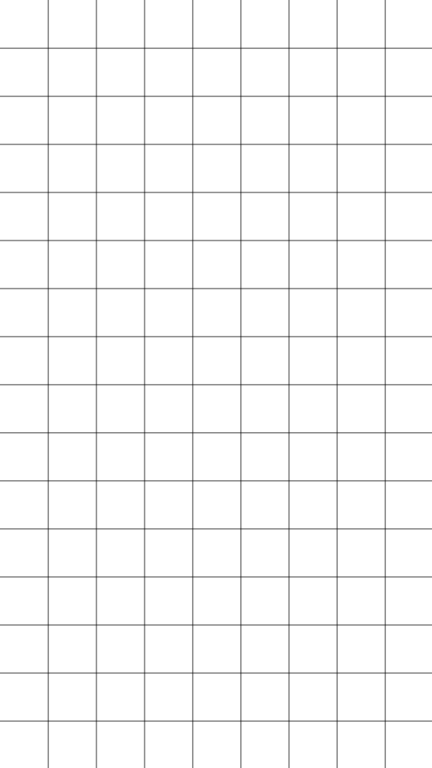
Reproduce this pattern procedurally as a WebGL 1 fragment shader.

```glsl
precision highp float;

// Draws a plain sheet ruled with thin grey lines into nine columns and sixteen rows.
// Each axis finds its nearest rule, and the overlap of that rule with the pixel
// gives its ink. Lengths are fractions of the canvas width, measured from the top left.

uniform vec2 u_resolution;

const vec2 PITCH = vec2(0.11144, 0.11125);
const vec2 FIRST_OFFSET = vec2(0.00035, 0.0005);
const float LINE_WIDTH = 1.0 / 288.0;
const vec3 PAPER = vec3(1.0);
const vec3 INK = vec3(0.56);

// Distance to the nearest rule; rule zero, on the sheet's edge, is left out.
float ruleDistance(float x, float pitch, float offset) {
    float index = max(1.0, floor((x - offset) / pitch + 0.5));
    return abs(x - offset - index * pitch);
}

// Share of a pixel covered by a line whose centre lies at the given distance.
float lineCoverage(float dist, float width, float pixel) {
    float overlap = 0.5 * (width + pixel) - dist;
    return clamp(overlap, 0.0, min(width, pixel)) / pixel;
}

// Lays one translucent line over the colour beneath it.
vec3 layInk(vec3 base, vec3 ink, float coverage) {
    return base * mix(vec3(1.0), ink, coverage);
}

void main() {
    float pixel = 1.0 / u_resolution.x;
    vec2 fromTopLeft = vec2(gl_FragCoord.x, u_resolution.y - gl_FragCoord.y) * pixel;

    float columnDist = ruleDistance(fromTopLeft.x, PITCH.x, FIRST_OFFSET.x);
    float rowDist = ruleDistance(fromTopLeft.y, PITCH.y, FIRST_OFFSET.y);

    vec3 color = layInk(PAPER, INK, lineCoverage(columnDist, LINE_WIDTH, pixel));
    color = layInk(color, INK, lineCoverage(rowDist, LINE_WIDTH, pixel));
    gl_FragColor = vec4(color, 1.0);
}
```
